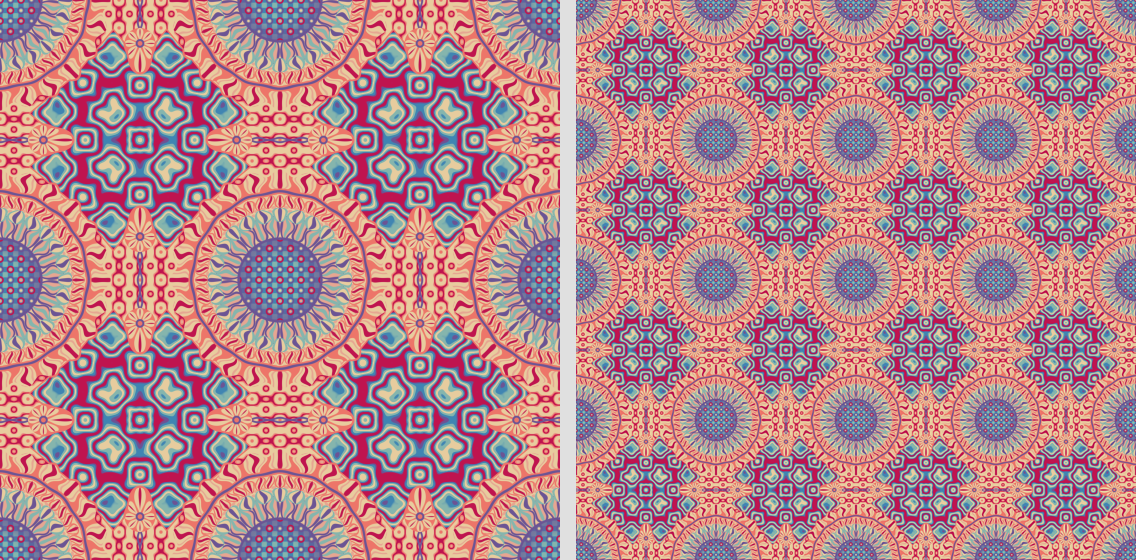
Left: one tile. Right: repeated 2 by 2.
Reproduce this pattern procedurally as a WebGL 2 fragment shader.

```glsl
#version 300 es
precision highp float;

#define REPEATS 2.0
#define SAMPLES 3
#define SOFT 0.0018
#define DISC_RADIUS 0.148
#define RING_RADIUS 0.314
#define LEAF_RADIUS 0.382
#define LEAVES 24.0
#define STAR_PERIOD 0.2
#define BEAD_PITCH 0.0375

uniform vec2 u_resolution;
out vec4 fragColor;

const float PI = 3.14159;
const float TAU = 2.0 * PI;
const vec3 CREAM = vec3(0.91, 0.80, 0.62);
const vec3 SALMON = vec3(0.90, 0.65, 0.57);
const vec3 CORAL = vec3(0.93, 0.46, 0.41);
const vec3 CRIMSON = vec3(0.75, 0.08, 0.31);
const vec3 PURPLE = vec3(0.42, 0.33, 0.58);
const vec3 BLUE = vec3(0.25, 0.52, 0.70);
const vec3 TEAL = vec3(0.52, 0.71, 0.68);

vec3 fill(vec3 base, vec3 tint, float d) {
    return mix(base, tint, 1.0 - smoothstep(-SOFT, SOFT, d));
}

vec3 stroke(vec3 base, vec3 tint, float d, float width) {
    return fill(base, tint, abs(d) - width);
}

// Contour ramps for the star and for the belts
vec3 coolRamp(float v) {
    vec3 c = mix(CRIMSON, PURPLE, smoothstep(0.17, 0.23, v));
    c = mix(c, BLUE, smoothstep(0.32, 0.38, v));
    c = mix(c, TEAL, smoothstep(0.60, 0.68, v));
    return mix(c, CREAM, smoothstep(0.92, 0.97, v));
}

vec3 warmRamp(float v) {
    vec3 c = mix(CREAM, SALMON, smoothstep(0.50, 0.58, v));
    c = mix(c, CORAL, smoothstep(0.70, 0.78, v));
    return mix(c, CRIMSON, smoothstep(0.91, 0.96, v));
}

// Ring of petals: x is the distance to the outline, y to the slit
vec2 rosette(vec2 polar, float count, float offset, float inner, float outer) {
    float t = clamp((polar.x - inner) / (outer - inner), 0.0, 1.0);
    float lobe = sqrt(max(sin(PI * t), 0.0));
    float side = 2.0 * abs(fract(polar.y * count / TAU + offset) - 0.5);
    float beyond = max(max(inner - polar.x, polar.x - outer), 0.0);
    return PI * polar.x / count * (side - vec2(0.85, 0.26) * lobe) + 2.0 * beyond;
}

vec3 beadedDisc(vec2 p, float r) {
    vec2 index = floor(p / BEAD_PITCH + 0.5);
    float bead = length(p - index * BEAD_PITCH);
    float odd = mod(index.x + index.y, 2.0);
    vec2 wave = cos(p * TAU / BEAD_PITCH);
    vec3 c = mix(BLUE, TEAL, smoothstep(-0.3, 0.3, wave.x * wave.y));
    c = mix(c, PURPLE, 0.65 * smoothstep(0.07, 0.14, r));
    c = stroke(c, mix(CRIMSON, PURPLE, odd), bead - 0.0105, 0.003);
    return fill(c, mix(SALMON, CREAM, odd), bead - 0.0045);
}

vec3 medallion(vec2 p, vec2 polar) {
    float r = polar.x;
    polar.y += 0.035 * sin(r * 90.0) * sin(8.0 * polar.y);
    vec3 c = mix(CREAM, SALMON, smoothstep(0.1, 0.5, sin(r * 260.0) * cos(48.0 * polar.y)));
    // Long loops around the disc
    vec2 loops = rosette(polar, 24.0, 0.0, 0.145, 0.228);
    c = fill(c, SALMON, loops.x);
    c = stroke(c, PURPLE, loops.x, 0.0036);
    c = fill(c, TEAL, loops.y);
    // Bead loops between the long ones
    vec2 beads = rosette(polar, 24.0, 0.5, 0.208, 0.258);
    c = fill(c, CREAM, beads.x);
    c = stroke(c, TEAL, beads.x, 0.0042);
    c = fill(c, PURPLE, beads.y);
    // Short rays under the rim
    vec2 rays = rosette(polar, 48.0, 0.5, 0.258, 0.303);
    c = stroke(c, CORAL, rays.x, 0.0025);
    c = fill(c, CRIMSON, rays.y);
    // Leaves outside the rim
    vec2 leaves = rosette(polar, LEAVES, 0.5, RING_RADIUS, 0.405);
    vec3 foliage = fill(CORAL, CREAM, leaves.x);
    foliage = stroke(foliage, SALMON, leaves.x + 0.011, 0.003);
    foliage = fill(foliage, CRIMSON, leaves.y + 0.003);
    float rim = r - RING_RADIUS - 0.003 * cos(16.0 * polar.y);
    c = fill(foliage, c, rim);
    c = stroke(c, CORAL, rim, 0.010);
    c = stroke(c, PURPLE, rim, 0.0042);
    // Inner disc
    c = fill(c, beadedDisc(p, r), r - DISC_RADIUS);
    return stroke(c, PURPLE, r - DISC_RADIUS, 0.0042);
}

vec3 star(vec2 s) {
    vec2 x = s * TAU / STAR_PERIOD;
    float r = length(s);
    float phase = 2.7 + 4.7 * (cos(x.x) + cos(x.y)) + 2.0 * cos(2.0 * x.x) * cos(2.0 * x.y);
    phase += 1.6 * sin(r * 45.0) * cos(8.0 * atan(s.y, s.x + 1e-5)) * smoothstep(0.0, 0.15, r);
    return coolRamp(0.5 + 0.5 * sin(phase));
}

vec3 belt(vec2 b) {
    float column = cos(84.0 * b.x);
    float phase = 2.9 * column + 2.1 * cos(63.0 * b.y) + 1.6 * column * cos(126.0 * b.y);
    vec3 c = warmRamp(0.5 + 0.5 * sin(phase + 0.6));
    return stroke(c, PURPLE, b.x - 0.004 - 0.004 * cos(80.0 * b.y), 0.0035);
}

vec3 pattern(vec2 uv) {
    // Fold each repeat into one eighth
    vec2 p = abs(fract(uv * REPEATS + 0.5) - 0.5);
    p = vec2(max(p.x, p.y), min(p.x, p.y));
    vec2 s = 0.5 - p;
    vec2 polar = vec2(length(p), atan(p.y, p.x + 1e-5));
    // Leaf flower on each side of a belt
    vec2 q = vec2(s.x, p.y - 0.155);
    vec2 flower = vec2(length(q), atan(q.x, q.y + 1e-5));
    float reach = 0.055 + 0.052 * pow(max(cos(flower.y), 0.0), 6.0);
    vec2 petals = rosette(flower, 8.0, 0.5, 0.010, reach);
    // Outline of the star
    float rim = polar.x - LEAF_RADIUS - 0.013 * cos(LEAVES * polar.y);
    float notch = p.y - 0.105 - 1.2 * abs(s.x - 0.095);
    float edge = min(min(rim, notch), flower.x - reach);

    vec3 c = fill(belt(vec2(s.x, p.y)), medallion(p, polar), rim);
    c = fill(c, CORAL, flower.x - reach);
    c = fill(c, CREAM, petals.x);
    c = fill(c, CRIMSON, petals.y + 0.002);
    c = stroke(c, PURPLE, flower.x - 0.012, 0.0035);
    c = fill(c, star(s), -edge);
    return stroke(c, CORAL, edge, 0.004);
}

void main() {
    // Average a small grid of samples in each pixel
    vec3 sum = vec3(0.0);
    for (int i = 0; i < SAMPLES * SAMPLES; i++) {
        vec2 jitter = (vec2(i % SAMPLES, i / SAMPLES) + 0.5) / float(SAMPLES) - 0.5;
        sum += pattern((gl_FragCoord.xy + jitter) / u_resolution);
    }
    fragColor = vec4(sum / float(SAMPLES * SAMPLES), 1.0);
}
```
